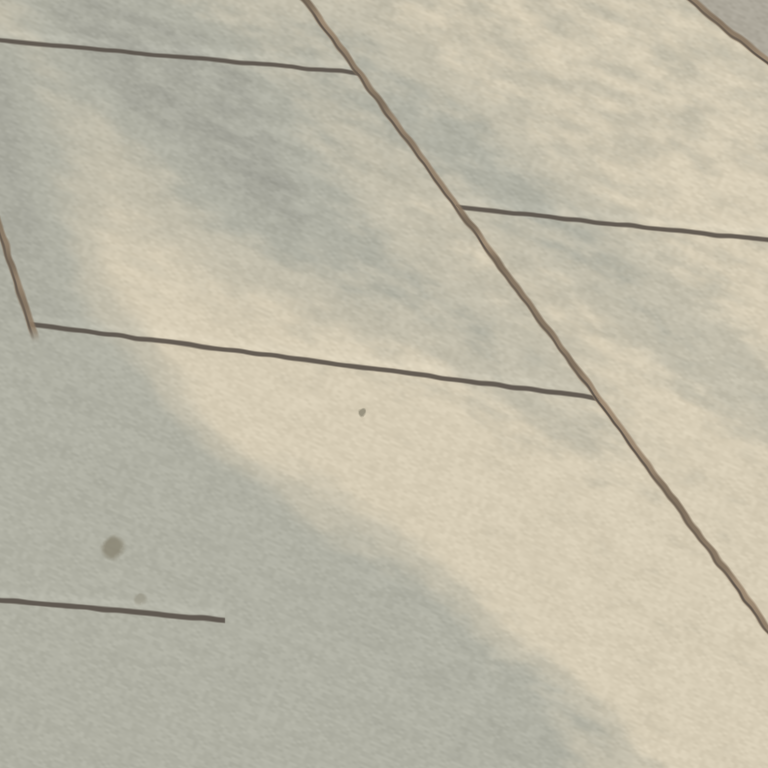
Write a Shadertoy shader that draws this texture.

```glsl
const vec3 DEEP  = vec3(0.63, 0.63, 0.59);
const vec3 SHADE = vec3(0.69, 0.69, 0.64);
const vec3 MID   = vec3(0.76, 0.74, 0.67);
const vec3 SUN   = vec3(0.84, 0.80, 0.71);
const vec3 DIRT  = vec3(0.53, 0.46, 0.38);
const vec3 GAP   = vec3(0.34, 0.31, 0.28);
const vec3 STAIN = vec3(0.52, 0.50, 0.43);
const vec3 FAR_PAVING = vec3(0.67, 0.65, 0.60);
const vec2 DRIFT = vec2(0.79, 0.613);   // direction of the soft shadows
const float ROW_PITCH = 0.364;
const float RIGHT_ROW_PITCH = 0.72;
const float LONG_HALF = 0.0046;
const float CROSS_HALF = 0.0026;
const float WORN_DEPTH = 0.438;         // left long joint fades out here
const float WORN_END = 0.293;           // last cross joint stops here
const float GRAIN = 0.045;

float hash(vec2 p) {
    vec3 q = fract(vec3(p.xyx) * 0.1031);
    q += dot(q, q.yzx + 33.33);
    return fract((q.x + q.y) * q.z);
}

float noise(vec2 p) {
    vec2 i = floor(p), f = fract(p);
    f = f * f * (3.0 - 2.0 * f);
    return mix(mix(hash(i), hash(i + vec2(1, 0)), f.x),
               mix(hash(i + vec2(0, 1)), hash(i + vec2(1, 1)), f.x), f.y);
}

float fbm(vec2 p) {
    float sum = 0.0, amp = 0.5;
    for (int i = 0; i < 4; i++) {
        sum += amp * noise(p);
        p = mat2(1.6, 1.2, -1.2, 1.6) * p + 7.3;
        amp *= 0.5;
    }
    return sum;
}

// Soft elongated shadow lying along DRIFT
float streak(vec2 p, vec2 center, vec2 size) {
    p -= center;
    vec2 q = vec2(dot(p, DRIFT), dot(p, vec2(-DRIFT.y, DRIFT.x))) / size;
    return exp(-dot(q, q));
}

float spot(vec2 p, vec2 center, float radius) {
    return 1.0 - smoothstep(0.6, 1.2, length(p - center) / radius);
}

// Fanning long joints: x is position, y is slope
vec2 longJoint(float k, float depth) {
    float slope = 0.737 + 0.456 * k + 0.033 * k * k;
    return vec2(0.397 + 0.497 * k + 0.0067 * k * k + slope * depth, slope);
}

float line(float dist, float halfWidth, float soft) {
    return 1.0 - smoothstep(halfWidth - soft, halfWidth + soft, abs(dist));
}

float sunlight(vec2 p) {
    vec2 w = p + 0.07 * (vec2(fbm(p * 6.0), fbm(p * 6.0 + 19.0)) - 0.47);
    float border = 0.1 + 0.857 * (w.y - 0.3) - 0.08 * sin(7.5 * (w.y - 0.3));
    float lit = 0.27 + 0.68 * smoothstep(-0.05, 0.07, w.x - border);
    lit -= 0.17 * (1.0 - smoothstep(0.1, 0.6, p.y));
    lit -= 0.55 * streak(w, vec2(0.31, 0.22), vec2(0.33, 0.09));
    lit -= 0.50 * streak(w, vec2(0.20, 0.06), vec2(0.27, 0.11));
    lit -= 0.52 * streak(w, vec2(0.62, 0.20), vec2(0.30, 0.06));
    lit -= 0.35 * streak(w, vec2(0.95, 0.50), vec2(0.20, 0.05));
    lit -= 0.32 * streak(w, vec2(0.68, 0.48), vec2(0.20, 0.06));
    lit -= 0.35 * streak(w, vec2(0.50, 0.71), vec2(0.16, 0.03));
    lit -= 0.45 * streak(w, vec2(0.77, 0.93), vec2(0.14, 0.03));
    return max(lit, 0.12);
}

void mainImage(out vec4 fragColor, in vec2 fragCoord) {
    vec2 p = fragCoord / iResolution.xy;
    p.y = 1.0 - p.y;                    // depth from the far edge
    float soft = max(1.0 / iResolution.y, 0.0013);

    // Stone lit by dappled sun, with drifting mottles and fine grain
    vec2 along = vec2(dot(p, vec2(0.92, 0.39)), dot(p, vec2(-0.39, 0.92)));
    float mottle = fbm(along * vec2(28.0, 65.0)) - 0.47;
    float rough = mix(0.35, 1.0, smoothstep(0.2, 0.8, p.x + 0.4 - p.y * 0.6));
    float lit = sunlight(p) + 0.35 * rough * mottle;
    vec3 color = mix(DEEP, SHADE, smoothstep(0.0, 0.28, lit));
    color = mix(color, MID, smoothstep(0.28, 0.6, lit));
    color = mix(color, SUN, smoothstep(0.6, 0.92, lit));
    float far = longJoint(1.0, p.y).x;
    color = mix(color, FAR_PAVING, smoothstep(-soft, soft, p.x - far));
    color += GRAIN * (noise(along * vec2(170.0, 300.0)) - 0.5) + 0.05 * rough * mottle;

    // Stains
    float blot = fbm(p * 60.0) * 0.01;
    color = mix(color, STAIN, 0.75 * spot(p + blot, vec2(0.152, 0.718), 0.016));
    color = mix(color, STAIN, 0.40 * spot(p + blot, vec2(0.188, 0.786), 0.009));
    color = mix(color, STAIN, 0.75 * spot(p + blot, vec2(0.478, 0.543), 0.006));

    // Cross joints, staggered on either side of the middle long joint
    bool right = p.x > longJoint(0.0, p.y).x;
    float left = longJoint(-1.0, p.y).x;
    for (int i = 0; i < 3; i++) {
        float r = float(i);
        float slope = right ? 0.107 : 0.09 + 0.04 * r * (2.0 - r);
        float start = right ? 0.206 + RIGHT_ROW_PITCH * r : 0.053 + ROW_PITCH * r;
        float dist = (p.y - start - slope * p.x) + 0.002 * (noise(p * 45.0) - 0.5);
        float span = i == 2 ? WORN_END - p.x : p.x - left;
        float mask = smoothstep(-soft, soft, span) * (1.0 - smoothstep(-soft, soft, p.x - far));
        color += 0.03 * mask * exp(-pow((dist + 0.009) / 0.006, 2.0));
        float ink = line(dist, CROSS_HALF + 0.001 * p.y, soft * 1.3);
        color = mix(color, GAP, 0.9 * mask * ink);
    }

    // Long joints: dirt fill with a broken dark edge
    for (int k = -1; k <= 1; k++) {
        vec2 joint = longJoint(float(k), p.y);
        float dist = (p.x - joint.x) / sqrt(1.0 + joint.y * joint.y);
        dist += 0.003 * (noise(p * 60.0) - 0.5);
        float mask = k < 0 ? 1.0 - smoothstep(WORN_DEPTH - 0.015, WORN_DEPTH + 0.01, p.y) : 1.0;
        float wear = noise(vec2(p.y * 38.0, float(k) * 9.0));
        color = mix(color, DIRT * (0.85 + 0.3 * wear), 0.9 * mask * line(dist, LONG_HALF, soft * 1.5));
        float edge = line(dist + 0.0025, 0.0014, soft);
        color = mix(color, GAP, mask * edge * mix(0.35, 0.95, wear));
    }
    fragColor = vec4(clamp(color, 0.0, 1.0), 1.0);
}
```
